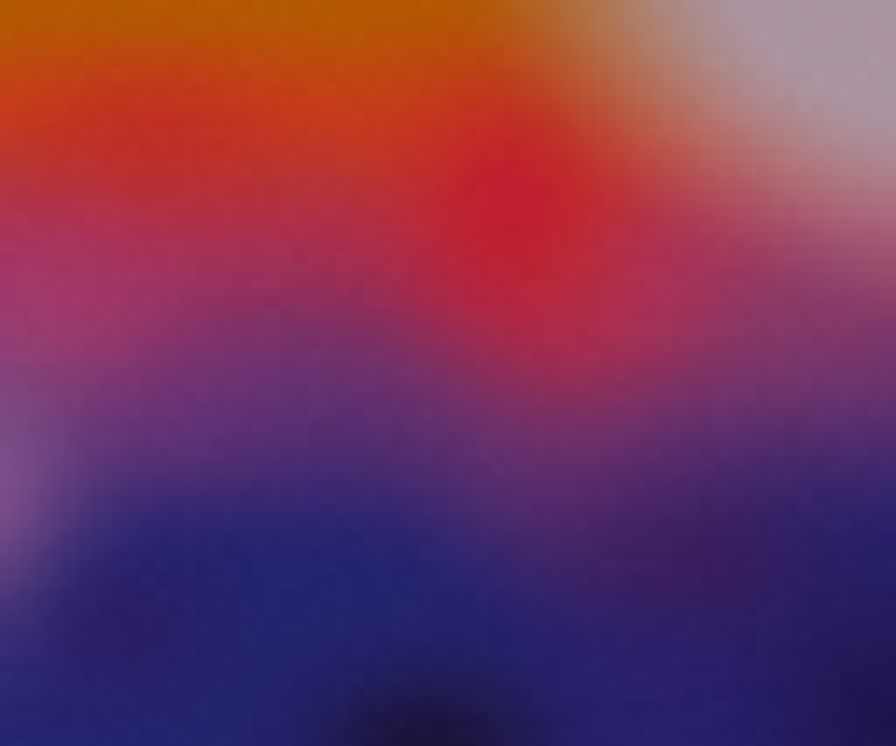
This background is drawn by a Shadertoy shader. Its source:

```glsl
// Blends a soft elliptical glow over a colour
vec3 glow(vec3 base, vec2 uv, vec2 center, vec2 radius, vec3 tint, float strength) {
    vec2 d = (uv - center) / radius;
    return mix(base, tint, strength * exp(-dot(d, d)));
}

float hash(vec2 p) {
    return fract(sin(dot(p, vec2(12.9898, 78.233))) * 43758.5453);
}

// Vertical ramp from navy through plum and crimson to amber
vec3 duskRamp(float h) {
    vec3 col = vec3(0.14, 0.14, 0.44);
    col = mix(col, vec3(0.41, 0.19, 0.43), smoothstep(0.24, 0.54, h));
    col = mix(col, vec3(0.67, 0.18, 0.30), smoothstep(0.48, 0.72, h));
    col = mix(col, vec3(0.78, 0.25, 0.09), smoothstep(0.67, 0.88, h));
    return mix(col, vec3(0.70, 0.35, 0.0), smoothstep(0.84, 1.0, h));
}

void mainImage(out vec4 fragColor, in vec2 fragCoord) {
    vec2 uv = fragCoord / iResolution.xy;

    // Faint mosaic: flatten the gradients inside small cells counted from the top
    vec2 cells = vec2(64.0, 53.25);
    vec2 grid = vec2(uv.x, 1.0 - uv.y) * cells;
    vec2 cell = floor(grid);
    vec2 stepped = (cell + smoothstep(0.0, 1.0, grid - cell)) / cells;
    uv = mix(uv, vec2(stepped.x, 1.0 - stepped.y), 0.9);

    // Warm bands sag right of the middle
    float offset = (uv.x - 0.64) / 0.16;
    float sag = 0.12 * exp(-offset * offset) * (1.0 - smoothstep(0.7, 1.0, uv.y));
    vec3 col = duskRamp(uv.y + sag);

    // Warm glows
    col = glow(col, uv, vec2(0.17, 0.81), vec2(0.15, 0.10), vec3(0.74, 0.16, 0.14), 0.7);
    col = glow(col, uv, vec2(0.74, 0.66), vec2(0.12, 0.13), vec3(0.68, 0.19, 0.34), 0.75);
    col = glow(col, uv, vec2(0.57, 0.73), vec2(0.12, 0.16), vec3(0.75, 0.11, 0.19), 0.9);

    // Magenta, violet and mauve towards the sides
    col = glow(col, uv, vec2(0.90, 0.58), vec2(0.14, 0.12), vec3(0.52, 0.24, 0.42), 0.6);
    col = glow(col, uv, vec2(0.19, 0.44), vec2(0.15, 0.10), vec3(0.38, 0.20, 0.48), 0.6);
    col = glow(col, uv, vec2(0.04, 0.59), vec2(0.20, 0.13), vec3(0.67, 0.22, 0.41), 0.75);
    col = glow(col, uv, vec2(-0.02, 0.35), vec2(0.11, 0.18), vec3(0.52, 0.33, 0.55), 0.9);

    // Plum and violet on the lower right
    col = glow(col, uv, vec2(0.77, 0.24), vec2(0.17, 0.13), vec3(0.25, 0.11, 0.35), 0.7);
    col = glow(col, uv, vec2(0.73, 0.05), vec2(0.12, 0.10), vec3(0.17, 0.12, 0.44), 0.6);

    // Dark pools near the bottom
    col = glow(col, uv, vec2(0.14, 0.16), vec2(0.10, 0.10), vec3(0.16, 0.11, 0.37), 0.7);
    col = glow(col, uv, vec2(0.48, -0.02), vec2(0.13, 0.12), vec3(0.10, 0.07, 0.20), 0.95);
    col = glow(col, uv, vec2(1.0, 0.02), vec2(0.16, 0.20), vec3(0.12, 0.07, 0.29), 0.85);

    // Pale haze in the upper right corner
    vec2 corner = pow(abs(uv - 1.0) / vec2(0.36, 0.33), vec2(1.5));
    float haze = 1.0 - smoothstep(0.4, 1.42, pow(corner.x + corner.y, 0.667));
    col = mix(col, vec3(0.67, 0.58, 0.63), haze);

    // Slight brightness change from cell to cell
    col += 0.01 * (hash(cell) - 0.5);

    fragColor = vec4(col, 1.0);
}
```
